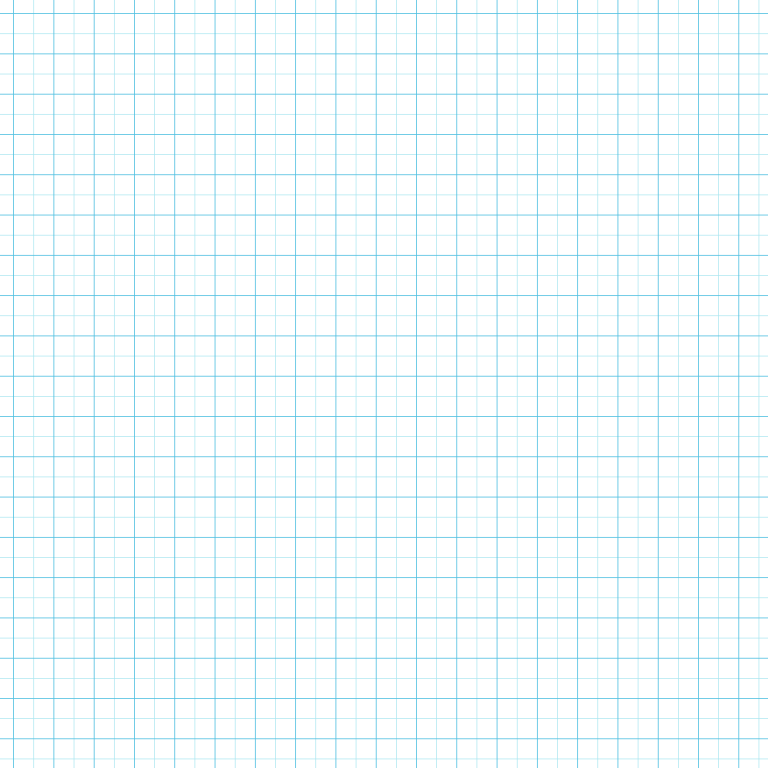
Reproduce this pattern procedurally as a WebGL 1 fragment shader.

```glsl
precision highp float;
// Graph paper: blue square grid on white, with paler lines halving each cell.

uniform vec2 u_resolution;

// Lengths are fractions of the canvas.
const float CELL = 0.05246;
const vec2 FIRST_LINE = vec2(0.0177);   // from the top left corner
const float MAJOR_WIDTH = 0.00105;
const float MINOR_WIDTH = 0.0009;
const vec3 PAPER = vec3(1.0);
const vec3 MAJOR_INK = vec3(0.31, 0.75, 0.88);
const vec3 MINOR_INK = vec3(0.66, 0.90, 0.94);

// Signed distance per axis to the nearest line of a repeating set.
vec2 lineOffset(vec2 p, float period) {
  return (fract(p / period + 0.5) - 0.5) * period;
}

// Exact share of a pixel covered by a line, per axis.
vec2 lineCoverage(vec2 offset, float width, vec2 pixel) {
  vec2 upper = min(offset + 0.5 * pixel, vec2(0.5 * width));
  vec2 lower = max(offset - 0.5 * pixel, vec2(-0.5 * width));
  return clamp((upper - lower) / pixel, 0.0, 1.0);
}

// Lay both line directions over a base colour.
vec3 drawGrid(vec3 base, vec2 p, float width, vec3 ink, vec2 pixel) {
  vec2 cover = lineCoverage(lineOffset(p, CELL), width, pixel);
  return mix(mix(base, ink, cover.x), ink, cover.y);
}

void main() {
  vec2 pixel = 1.0 / u_resolution;
  vec2 uv = gl_FragCoord.xy * pixel;
  vec2 p = vec2(uv.x, 1.0 - uv.y) - FIRST_LINE;

  // Minor lines sit half a cell away, beneath the major ones.
  vec3 color = drawGrid(PAPER, p - 0.5 * CELL, MINOR_WIDTH, MINOR_INK, pixel);
  color = drawGrid(color, p, MAJOR_WIDTH, MAJOR_INK, pixel);

  gl_FragColor = vec4(color, 1.0);
}
```
